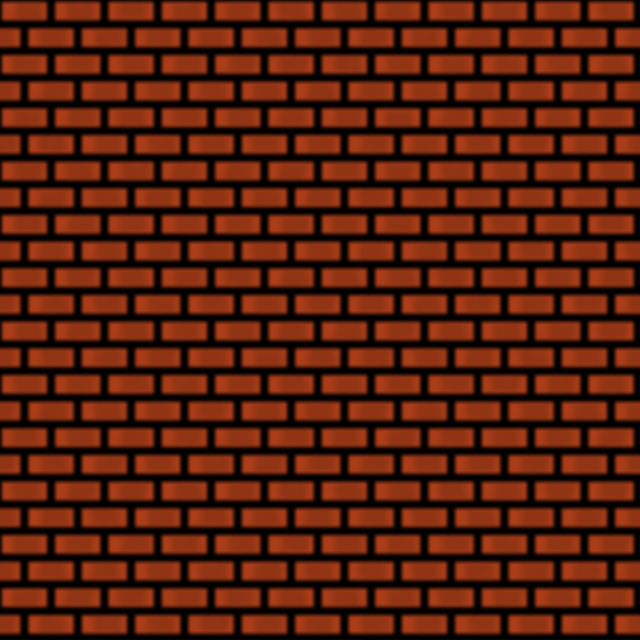
This pattern is drawn by a Shadertoy shader. Its source:

```glsl
// Running-bond wall of soft-edged orange bricks over black joints.
// Each brick is a blurred box with bright ends and a darker, mottled middle;
// whole repeat counts and wrapped gradient noise make the wall tile.

const float ROWS = 24.0;
const float BRICKS = 12.0;
const float NOISE_PERIOD = 48.0;

// Lengths in row heights; a brick cell is 2 by 1
const vec2 BRICK_CENTER = vec2(0.916, 0.584);
const vec2 BRICK_HALF = vec2(0.847, 0.344);
const float EDGE_BLUR = 0.13;

const vec3 JOINT = vec3(0.004, 0.0, 0.0);
const vec3 CLAY_BRIGHT = vec3(0.67, 0.24, 0.095);
const vec3 CLAY_DARK = vec3(0.565, 0.205, 0.08);

vec2 hash22(vec2 p) {
    vec3 h = fract(p.xyx * vec3(0.1031, 0.1030, 0.0973));
    h += dot(h, h.yzx + 33.33);
    return fract((h.xx + h.yz) * h.zy);
}

// Dot product of a wrapped lattice gradient with the offset to its corner
float cornerGradient(vec2 cell, vec2 offset, float period) {
    vec2 gradient = hash22(mod(cell, period)) * 2.0 - 1.0;
    return dot(gradient, offset);
}

float gradientNoise(vec2 p, float period) {
    vec2 cell = floor(p);
    vec2 f = p - cell;
    vec2 u = f * f * f * (f * (f * 6.0 - 15.0) + 10.0);
    vec2 e = vec2(1.0, 0.0);
    float low = mix(cornerGradient(cell, f, period),
                    cornerGradient(cell + e.xy, f - e.xy, period), u.x);
    float high = mix(cornerGradient(cell + e.yx, f - e.yx, period),
                     cornerGradient(cell + e.xx, f - e.xx, period), u.x);
    return mix(low, high, u.y);
}

// Box coverage that fades by blur on both sides of its edges
float softBox(vec2 p, vec2 halfSize, vec2 blur) {
    vec2 inside = smoothstep(-blur, blur, halfSize - abs(p));
    return inside.x * inside.y;
}

// Brick index in xy, position relative to the brick center in zw
vec4 brickCell(vec2 p) {
    vec2 q = p - BRICK_CENTER;
    float row = floor(q.y + 0.5);
    q.x -= 1.0 - mod(row, 2.0);
    float column = floor(q.x * 0.5 + 0.5);
    vec2 local = q - vec2(2.0 * column, row);
    return vec4(mod(column, BRICKS), mod(row, ROWS), local);
}

// Clay colour: dark patch set a little right of center, varied per brick
vec3 clayColor(vec2 local, vec2 id, float mottle) {
    vec2 jitter = (hash22(id + 7.0) - 0.5) * vec2(0.14, 0.05);
    vec2 patchCenter = vec2(0.1, 0.0) + jitter;
    float patchMask = softBox(local - patchCenter, vec2(0.52, 0.29), vec2(0.24, 0.12));
    return mix(CLAY_BRIGHT, CLAY_DARK, clamp(patchMask + 0.3 * mottle, 0.0, 1.0));
}

void mainImage(out vec4 fragColor, in vec2 fragCoord) {
    vec2 uv = fragCoord / iResolution.xy;
    vec4 cell = brickCell(uv * ROWS);

    float mottle = gradientNoise(uv * NOISE_PERIOD, NOISE_PERIOD);
    vec3 clay = clayColor(cell.zw, cell.xy, mottle);
    float coverage = softBox(cell.zw, BRICK_HALF, vec2(EDGE_BLUR));

    fragColor = vec4(mix(JOINT, clay, coverage), 1.0);
}
```
